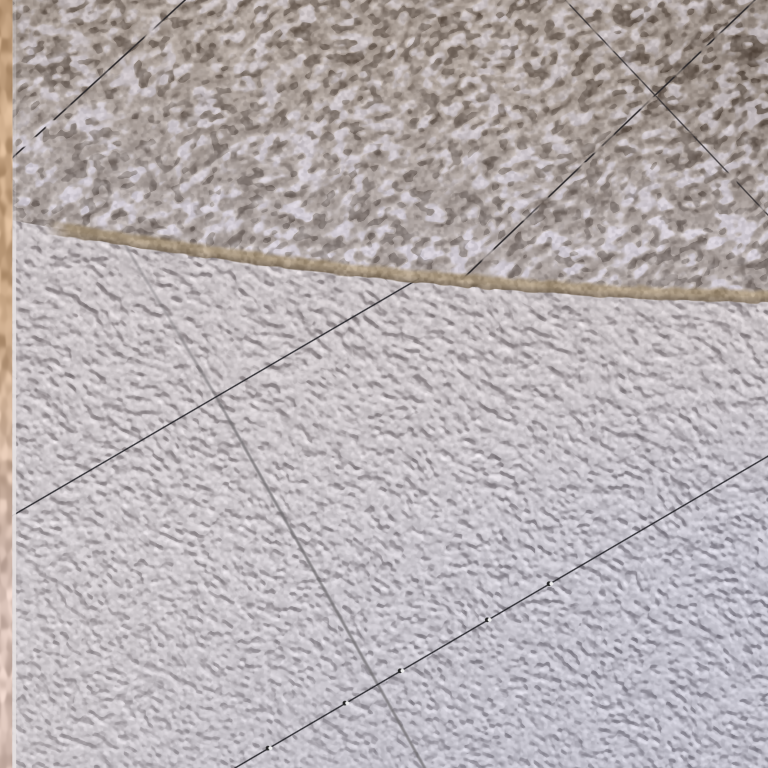
Give the GLSL for this texture, as a Shadertoy shader.

```glsl
vec3 hash3(vec2 p) {
    vec3 q = fract(vec3(p.xyx) * vec3(0.1031, 0.1030, 0.0973));
    q += dot(q, q.yxz + 33.33);
    return fract((q.xxy + q.yzz) * q.zyx);
}

// Cellular noise: random cell heights blended by distance, 0 to 1
float cellNoise(vec2 p) {
    vec2 cell = floor(p), f = fract(p);
    float sum = 0.0, total = 0.0;
    for (int j = -1; j <= 1; j++)
    for (int i = -1; i <= 1; i++) {
        vec2 o = vec2(i, j);
        vec3 h = hash3(cell + o + 200.0);
        vec2 d = o + 0.15 + 0.7 * h.xy - f;
        float w = exp(-4.5 * dot(d, d));
        sum += w * h.z;
        total += w;
    }
    return sum / total;
}

vec2 rotate(vec2 p, float a) {
    float c = cos(a), s = sin(a);
    return vec2(c * p.x + s * p.y, c * p.y - s * p.x);
}

// Coverage of a straight joint from a to b
float joint(vec2 p, vec2 a, vec2 b, float halfWidth, float blur) {
    vec2 d = b - a;
    float t = clamp(dot(p - a, d) / dot(d, d), 0.0, 1.0);
    return 1.0 - smoothstep(halfWidth - blur, halfWidth + blur, length(p - a - d * t));
}

// Small ripples running down to the right, coarser near the ledge
float rippleHeight(vec2 p) {
    vec2 q = rotate(p, -0.48);
    q += 0.003 * sin(q.yx * vec2(53.0, 41.0));
    float coarse = cellNoise(q * vec2(74.0, 135.0));
    float fine = cellNoise(q * vec2(130.0, 185.0) + 17.0);
    return mix(fine, coarse, 0.25 + 0.4 * smoothstep(0.1, 0.65, p.y));
}

vec3 lowerPaving(vec2 p, float grain) {
    vec3 col = mix(vec3(0.775, 0.755, 0.77), vec3(0.73, 0.725, 0.77),
                   smoothstep(0.3, 1.3, p.x + 0.45 - p.y));
    col = mix(col, vec3(0.76, 0.735, 0.745), smoothstep(0.25, 0.65, p.y));
    float h = rippleHeight(p);
    float slope = h - rippleHeight(p + vec2(0.0015, 0.0040));
    float strength = mix(0.65, 1.0, smoothstep(0.0, 0.6, p.y + 0.3 * p.x));
    float pit = smoothstep(0.60, 0.25, h) * smoothstep(0.15, -0.25, slope);
    col += strength * (0.20 * slope + 0.032 - pit * vec3(0.17, 0.175, 0.175));
    return col + 0.10 * (grain - 0.5);
}

// Wet stone: dark specks far off, pale chunky glints near the ledge
vec3 upperPaving(vec2 p, float aboveLedge, float grain) {
    float far = smoothstep(0.04, 0.30, aboveLedge);
    vec2 q = rotate(p, 0.45);
    q += 0.004 * sin(q.yx * vec2(47.0, 39.0));
    float coarse = cellNoise(q * vec2(54.0, 92.0));
    float fine = cellNoise(q * vec2(105.0, 145.0) + 9.0);
    float under = cellNoise((q + vec2(0.0, 0.007)) * vec2(54.0, 92.0));
    float h = mix(coarse, fine, 0.3 + 0.4 * far);
    vec3 col = mix(vec3(0.70, 0.665, 0.655), vec3(0.675, 0.63, 0.60), far);
    float dim = smoothstep(0.65, 1.05, p.x) * smoothstep(0.68, 0.9, p.y);
    dim = max(dim, 0.6 * smoothstep(0.22, 0.0, p.x) * smoothstep(0.82, 1.0, p.y));
    col -= 0.09 * dim;
    col += (0.25 * (h - 0.5) + 0.12 * (coarse - under)) * vec3(0.96, 1.0, 1.05);
    float glint = smoothstep(0.52, 0.74, mix(coarse, fine, 0.45));
    col = mix(col, vec3(0.83, 0.81, 0.86), glint * mix(0.75, 0.45, far));
    col -= 0.12 * smoothstep(0.42, 0.2, fine);
    return col + 0.12 * (grain - 0.5);
}

void mainImage(out vec4 fragColor, in vec2 fragCoord) {
    vec2 p = fragCoord / iResolution.xy;
    float aa = 0.8 / min(iResolution.x, iResolution.y);
    float ledge = p.y - (0.716 - 0.185 * p.x + 0.083 * p.x * p.x);
    float grain = cellNoise(p * 230.0 + 5.0);
    float patches = cellNoise(p * vec2(70.0, 90.0));

    // Upper surface and its joints, partly bridged by glints
    vec3 top = upperPaving(p, ledge, grain);
    float seams = joint(p, vec2(0.01, 0.789), vec2(0.241, 1.0), 0.0010, aa);
    seams = max(seams, joint(p, vec2(0.590, 0.625), vec2(0.983, 1.0), 0.0010, aa));
    seams = max(seams, 0.8 * joint(p, vec2(0.736, 1.0), vec2(1.0, 0.72), 0.0009, aa));
    top = mix(top, vec3(0.17, 0.16, 0.17), seams * smoothstep(0.95, 0.45, patches));

    // Lower surface, soft cross joints and crisp long joints
    vec3 low = lowerPaving(p, grain);
    float soft = joint(p, vec2(0.163, 0.681), vec2(0.28, 0.486), 0.0018, 0.0018);
    soft = max(soft, joint(p, vec2(0.28, 0.486), vec2(0.390, 0.290), 0.0018, 0.0016));
    soft = max(soft, joint(p, vec2(0.390, 0.290), vec2(0.553, 0.0), 0.0018, 0.0016));
    low = mix(low, vec3(0.43, 0.42, 0.43), soft * mix(0.7, 0.35, smoothstep(0.4, 0.6, p.y)));
    low -= 0.05 * joint(p, vec2(0.71, 0.62), vec2(0.885, 0.35), 0.003, 0.003);
    seams = joint(p, vec2(0.01, 0.325), vec2(0.545, 0.637), 0.0009, aa);
    seams = max(seams, joint(p, vec2(0.306, 0.0), vec2(1.0, 0.406), 0.0009, aa));
    low = mix(low, vec3(0.12, 0.12, 0.14), 0.9 * seams);

    // Bright chips along the lowest joint
    for (int i = 0; i < 5; i++) {
        float x = 0.352 + 0.092 * float(i) + 0.012 * sin(2.4 * float(i));
        vec2 d = p - vec2(x, (x - 0.306) * 0.585 - 0.001);
        low = mix(low, vec3(0.15), smoothstep(0.004, 0.002, length(d + vec2(0.003, 0.0))));
        low = mix(low, vec3(0.93), smoothstep(0.0035, 0.0015, length(d)));
    }
    vec3 col = mix(low, top, smoothstep(-aa, aa, ledge));

    // Tan ledge with a darker underside and a soft upper rim
    float rim = ledge + 0.004 * (patches - 0.5);
    float band = smoothstep(-0.0095, -0.007, rim) * smoothstep(0.012, 0.004, rim);
    vec3 tanStone = mix(vec3(0.49, 0.43, 0.36), vec3(0.67, 0.60, 0.50),
                        smoothstep(-0.009, 0.002, ledge)) + 0.18 * (patches - 0.5);
    tanStone += 0.12 * (grain - 0.5);
    col = mix(col, tanStone, 0.9 * band * smoothstep(0.055, 0.095, p.x));

    // Warm strip and pale trim at the left
    float mottled = cellNoise(p * vec2(120.0, 60.0) + 40.0);
    vec3 strip = mix(vec3(0.83, 0.74, 0.70), vec3(0.77, 0.64, 0.51), smoothstep(0.2, 0.65, p.y));
    strip += 0.28 * (mottled - 0.5);
    col = mix(strip, col, smoothstep(0.0165 - aa, 0.0165 + aa, p.x));
    float trim = smoothstep(0.0025 + aa, 0.0025 - aa, abs(p.x - 0.0185));
    col = mix(col, vec3(0.90, 0.88, 0.88), trim * mix(0.9, 0.3, smoothstep(0.66, 0.74, p.y)));

    fragColor = vec4(clamp(col, 0.0, 1.0), 1.0);
}
```
